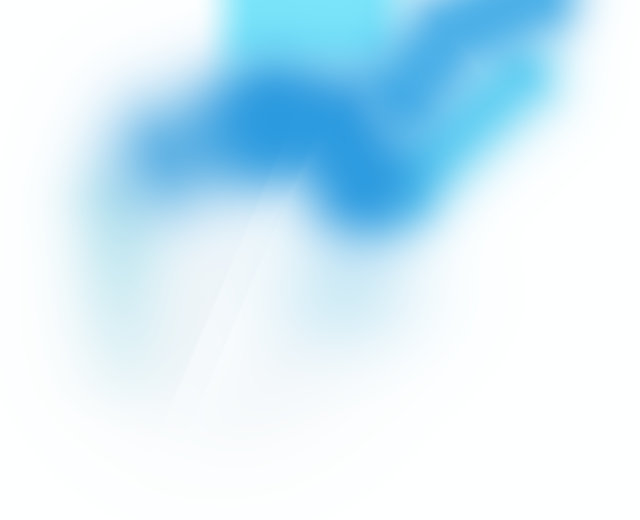
Give the GLSL for this background, as a Shadertoy shader.

```glsl
// Soft blue and cyan clouds drifting over white, crossed by a faint diagonal sheen.

// Distance from p to the segment a-b.
float segmentDistance(vec2 p, vec2 a, vec2 b) {
    vec2 pa = p - a, ba = b - a;
    return length(pa - ba * clamp(dot(pa, ba) / dot(ba, ba), 0.0, 1.0));
}

// Blurred brush: 1 on the path, fading over the given width.
float glow(float dist, float width, float falloff) {
    return exp(-pow(dist / width, falloff));
}

void mainImage(out vec4 fragColor, in vec2 fragCoord) {
    vec2 p = fragCoord / iResolution.y;
    vec3 color = vec3(0.995, 0.999, 1.0);

    // Pale haze, left tail and lower wisp
    float haze = glow(length((p - vec2(0.43, 0.36)) / vec2(1.0, 0.9)), 0.25, 2.4);
    color = mix(color, vec3(0.93, 0.95, 0.965), 0.75 * haze);
    float tail = glow(segmentDistance(p, vec2(0.224, 0.60), vec2(0.24, 0.28)), 0.097, 2.0);
    color = mix(color, vec3(0.78, 0.915, 0.945), tail * smoothstep(0.1, 0.6, p.y));
    float wisp = glow(length((p - vec2(0.65, 0.44)) / vec2(1.3, 1.0)), 0.12, 2.0);
    color = mix(color, vec3(0.82, 0.925, 0.965), wisp);

    // Cyan light at the right and at the top
    float rightLight = glow(segmentDistance(p, vec2(0.785, 0.655), vec2(0.995, 0.85)), 0.085, 2.0);
    color = mix(color, vec3(0.43, 0.83, 0.955), rightLight);
    float topLight = smoothstep(0.375, 0.49, p.x) * smoothstep(0.84, 0.70, p.x)
                   * smoothstep(0.78, 0.94, p.y);

    // Mid blue arm, with the top light laid over it
    float arm = glow(segmentDistance(p, vec2(0.33, 0.705), vec2(0.53, 0.77)), 0.122, 2.0);
    color = mix(color, vec3(0.36, 0.69, 0.89), 0.95 * arm);
    color = mix(color, vec3(0.48, 0.895, 0.98), topLight);

    // Upper right blue band
    vec2 bandBend = vec2(0.865, 0.936);
    float bandDist = min(segmentDistance(p, vec2(1.025, 1.01), bandBend),
                         segmentDistance(p, bandBend, vec2(0.785, 0.824)));
    color = mix(color, vec3(0.275, 0.68, 0.905), 0.96 * glow(bandDist, 0.096, 2.4));

    // Deep blue core
    vec2 coreBend = vec2(0.64, 0.752);
    float coreDist = min(segmentDistance(p, vec2(0.53, 0.768), coreBend),
                         segmentDistance(p, coreBend, vec2(0.697, 0.655)));
    color = mix(color, vec3(0.17, 0.605, 0.875), glow(coreDist, 0.125, 2.5));

    // Two diagonal sheen edges, strongest inside the pale hollow
    float across = dot(p - vec2(0.41, 0.41), vec2(0.919, -0.394));
    float sheen = 0.45 * smoothstep(-0.003, 0.003, across)
                + 0.35 * smoothstep(0.047, 0.053, across);
    sheen *= exp(-pow(max(across, 0.0) / 0.13, 2.0)) * exp(-pow((p.y - 0.33) / 0.21, 2.0));
    color = mix(color, vec3(0.985, 0.997, 1.0), sheen);

    fragColor = vec4(color, 1.0);
}
```
